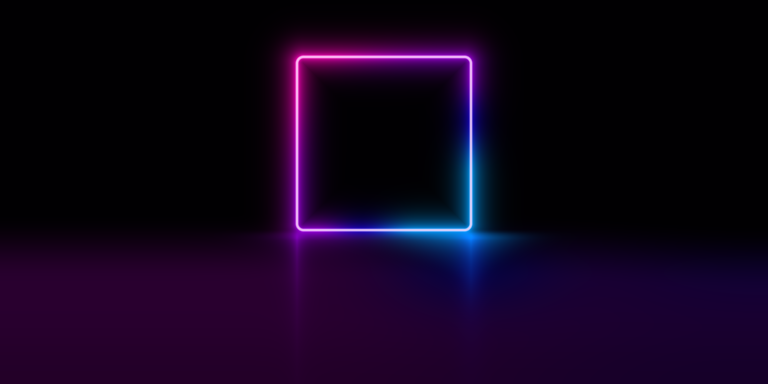
A Shadertoy shader for this background:

```glsl
// A neon square outline standing on a dark glossy floor.
// The tube is a rounded-box distance with exponential glow, tinted by distance
// from its lower right corner; the floor adds haze, light pools and streaks.

// Lengths are in canvas heights, with x measured from the canvas centre.
const vec2  FRAME_CENTER = vec2(0.0, 0.6263);
const vec2  FRAME_HALF   = vec2(0.2265, 0.2255);
const float CORNER_RADIUS = 0.017;
const float TUBE_HALF_WIDTH = 0.0033;
const float GLOW_REACH  = 0.030;
const float FLOOR_LEVEL = 0.392;
const float HORIZON     = 0.425;

const vec3 CYAN    = vec3(0.00, 0.58, 0.92);
const vec3 BLUE    = vec3(0.08, 0.02, 0.75);
const vec3 PURPLE  = vec3(0.55, 0.00, 0.82);
const vec3 MAGENTA = vec3(0.90, 0.00, 0.66);
const vec3 TUBE_TINT   = vec3(1.00, 0.86, 1.00);
const vec3 BACKDROP    = vec3(0.004, 0.0, 0.008);
const vec3 FLOOR_LEFT  = vec3(0.155, 0.0, 0.175);
const vec3 FLOOR_RIGHT = vec3(0.095, 0.0, 0.180);
const vec3 FLOOR_BLUE  = vec3(0.01, 0.01, 0.25);

float roundedBox(vec2 p, vec2 halfSize, float radius) {
    vec2 q = abs(p) - halfSize + radius;
    return length(max(q, 0.0)) + min(max(q.x, q.y), 0.0) - radius;
}

// Cyan near the lower right corner, then blue, purple and magenta.
vec3 neonColor(vec2 p) {
    vec2 corner = FRAME_CENTER + FRAME_HALF * vec2(1.0, -1.0);
    float d = distance(p, corner);
    vec3 color = mix(CYAN, BLUE, smoothstep(0.14, 0.29, d));
    color = mix(color, PURPLE, smoothstep(0.28, 0.41, d));
    return mix(color, MAGENTA, smoothstep(0.42, 0.60, d));
}

float gauss(float x, float width) {
    return exp(-x * x / (width * width));
}

// Diffuse haze on the floor, turning blue around the cyan reflection.
vec3 floorHaze(vec2 p) {
    float sideDrop = 0.03 * smoothstep(0.3, 1.0, p.x);
    float cover = smoothstep(HORIZON + 0.02, HORIZON - 0.16, p.y + sideDrop);
    vec3 color = mix(FLOOR_LEFT, FLOOR_RIGHT, smoothstep(-0.3, 0.9, p.x));
    color *= mix(0.85, 1.0, smoothstep(0.0, 0.2, p.y));
    float blueArea = gauss(p.x - 0.24, 0.22) * gauss(p.y - 0.33, 0.13);
    float blueEdge = smoothstep(0.35, 1.0, p.x) * smoothstep(0.12, 0.38, p.y);
    color = mix(color, FLOOR_BLUE, clamp(blueArea + 0.5 * blueEdge, 0.0, 1.0));
    return color * cover;
}

// Mirror light below the frame: a pool under the bar, a streak per upright.
vec3 floorReflection(vec2 p) {
    float depth = FLOOR_LEVEL - p.y;
    float onFloor = smoothstep(-0.012, 0.015, depth);
    float v = max(depth, 0.0);
    float fromLeft = p.x + FRAME_HALF.x;
    float fromRight = p.x - FRAME_HALF.x;

    // The cyan pool narrows with depth toward the right upright.
    float taper = smoothstep(0.0, 0.13, v);
    float reach = fromRight < 0.0 ? 0.19 : 0.12;
    float cyanPool = gauss(fromRight, mix(reach, 0.025, taper)) * exp(-v / 0.045);
    float cyanStreak = exp(-abs(fromRight) / 0.018) * exp(-v / 0.09)
                     * smoothstep(0.25, 0.10, v);

    float purplePool = gauss(p.x + 0.16, 0.15) * exp(-v / 0.028);
    float magentaStreak = exp(-abs(fromLeft) / 0.020) * exp(-v / 0.12);

    vec3 light = CYAN * (0.68 * cyanPool + 0.28 * cyanStreak);
    light += PURPLE * (0.42 * purplePool + 0.48 * magentaStreak);
    light += BLUE * 0.22 * gauss(fromRight, 0.04) * exp(-v / 0.15);
    return light * onFloor;
}

void mainImage(out vec4 fragColor, in vec2 fragCoord) {
    vec2 p = (fragCoord - vec2(0.5 * iResolution.x, 0.0)) / iResolution.y;
    float pixel = 1.0 / iResolution.y;

    float box = roundedBox(p - FRAME_CENTER, FRAME_HALF, CORNER_RADIUS);
    float tubeDistance = abs(box);
    vec3 neon = neonColor(p);

    // Scene behind the tube
    vec3 color = BACKDROP + floorHaze(p) + floorReflection(p);

    // Glow in the air, dimmed where it meets the floor
    float glow = 0.85 * exp(-tubeDistance / GLOW_REACH);
    glow *= smoothstep(0.19, 0.03, tubeDistance);
    glow *= mix(0.3, 1.0, smoothstep(FLOOR_LEVEL - 0.02, FLOOR_LEVEL + 0.01, p.y));
    color += neon * glow;

    // Bright tube with a soft coloured rim
    color += neon * 0.35 * exp(-tubeDistance / 0.006);
    float tube = 1.0 - smoothstep(-pixel, pixel, tubeDistance - TUBE_HALF_WIDTH);
    color = mix(color, mix(neon, TUBE_TINT, 0.85), tube);

    fragColor = vec4(clamp(color, 0.0, 1.0), 1.0);
}
```
